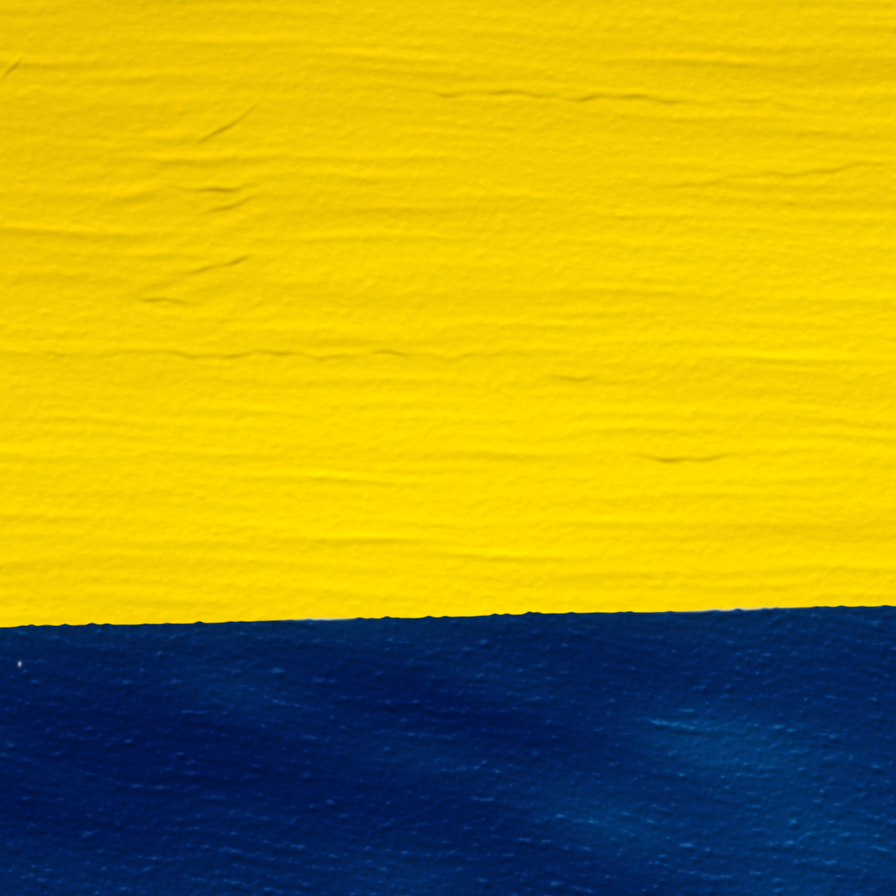
Reproduce this background procedurally as a WebGL 2 fragment shader.

```glsl
#version 300 es
precision highp float;

uniform vec2 u_resolution;
out vec4 fragColor;

const vec3 YELLOW_LIT = vec3(1.0, 0.86, 0.0);
const vec3 YELLOW_DIM = vec3(0.92, 0.755, 0.01);
const vec3 YELLOW_CREASE = vec3(0.62, 0.47, 0.01);
const vec3 BLUE_DEEP = vec3(0.005, 0.085, 0.30);
const vec3 BLUE_MID = vec3(0.01, 0.215, 0.44);
const vec3 BLUE_TEAL = vec3(0.02, 0.18, 0.34);
const vec3 BLUE_GLINT = vec3(0.10, 0.42, 0.62);
const vec3 CHALK = vec3(0.85, 0.84, 0.76);
const float EDGE_LEFT = 0.3005;
const float EDGE_RISE = 0.0245;
const float RELIEF_STEP = 0.0014;
const float YELLOW_RELIEF = 0.17;
const float BLUE_RELIEF = 0.75;

// Plaster creases: centre x, centre y, half length, slope
const int CREASES = 11;
const vec4 crease[CREASES] = vec4[CREASES](
  vec4(0.64, 0.892, 0.38, -0.035), vec4(0.24, 0.790, 0.06, 0.02),
  vec4(0.255, 0.770, 0.05, 0.25), vec4(0.24, 0.704, 0.055, 0.22),
  vec4(0.19, 0.663, 0.05, -0.03), vec4(0.014, 0.923, 0.016, 0.90),
  vec4(0.83, 0.801, 0.19, 0.10), vec4(0.765, 0.489, 0.08, 0.02),
  vec4(0.33, 0.604, 0.38, -0.004), vec4(0.64, 0.580, 0.05, -0.03),
  vec4(0.25, 0.858, 0.05, 0.55));

vec3 hash3(vec2 p) {
  vec3 q = fract(vec3(p.xyx) * vec3(0.1031, 0.1030, 0.0973));
  q += dot(q, q.yxz + 33.33);
  return fract((q.xxy + q.yzz) * q.zyx);
}

// Smooth cellular noise: a weighted bump at each cell's point
float cellular(vec2 p) {
  vec2 cell = floor(p);
  float sum = 0.0;
  for (int y = -1; y <= 1; y++) {
    for (int x = -1; x <= 1; x++) {
      vec2 id = cell + vec2(x, y);
      vec3 h = hash3(id + 57.0);
      vec2 d = id + h.xy - p;
      sum += h.z * exp(-5.0 * dot(d, d));
    }
  }
  return sum;
}

vec2 brushWarp(vec2 p) {
  p.y += 0.03 * p.x * p.y + 0.004 * sin(7.0 * p.x + 9.0 * p.y) + 0.0015 * sin(31.0 * p.x + 40.0 * p.y);
  return p;
}

float blob(vec2 p, vec2 centre, vec2 size) {
  vec2 d = (p - centre) / size;
  return exp(-dot(d, d));
}

// Long strokes, fine grain and a wrinkled patch
float yellowHeight(vec2 p) {
  vec2 q = brushWarp(p);
  float wrinkled = blob(p, vec2(0.2, 0.77), vec2(0.13, 0.14));
  float h = 0.7 * cellular(q * vec2(5.0, 75.0));
  h += 0.28 * cellular(q * vec2(75.0, 110.0));
  h += 0.12 * cellular(q * vec2(150.0, 190.0));
  return h + wrinkled * cellular(vec2(p.x * 13.0, (p.y - 0.3 * p.x) * 48.0));
}

float blueHeight(vec2 p) {
  vec2 q = vec2(p.x, p.y + 0.12 * p.x + 0.004 * sin(19.0 * p.x));
  return 0.35 * cellular(q * vec2(9.0, 85.0)) + 0.35 * cellular(q * vec2(70.0, 120.0))
       + 0.2 * cellular(q * vec2(150.0, 180.0));
}

vec3 yellowPaint(vec2 p) {
  vec2 o = vec2(-0.5, 1.0) * RELIEF_STEP;
  float relief = yellowHeight(p - o) - yellowHeight(p + o);
  float streak = cellular(brushWarp(p) * vec2(2.0, 32.0)) - 0.5;
  float dim = 0.30 + 0.5 * smoothstep(0.55, 1.0, p.y) + 0.35 * streak;
  dim += 0.3 * blob(p, vec2(0.0, 0.75), vec2(0.3, 0.35)) - 0.2 * blob(p, vec2(0.5, 0.45), vec2(0.5, 0.12));
  vec3 colour = mix(YELLOW_LIT, YELLOW_DIM, clamp(dim, 0.0, 1.0));
  colour *= 1.0 + YELLOW_RELIEF * clamp(relief, -1.2, 0.6);

  // Each crease has a shadow and a lit lip above it
  float wobble = 0.0025 * sin(47.0 * p.x) + 0.0012 * sin(131.0 * p.x + 2.0);
  float broken = 0.35 + 0.9 * cellular(p * vec2(32.0, 50.0));
  for (int i = 0; i < CREASES; i++) {
    vec4 c = crease[i];
    float along = (p.x - c.x) / c.z;
    float d = p.y - c.y - c.w * (p.x - c.x) - wobble;
    float taper = 1.0 - smoothstep(0.25, 1.0, abs(along));
    float depth = c.z > 0.15 ? 0.32 : 0.5;
    float shadow = exp(-pow(d / 0.0032, 2.0)) * taper * broken;
    float lip = exp(-pow((d - 0.007) / 0.004, 2.0)) * taper;
    colour = mix(colour, YELLOW_CREASE, clamp(depth * shadow, 0.0, 0.8));
    colour = mix(colour, YELLOW_LIT, 0.4 * lip);
  }
  return colour;
}

vec3 bluePaint(vec2 p, float below) {
  vec2 o = vec2(-0.6, 1.0) * RELIEF_STEP;
  float relief = blueHeight(p - o) - blueHeight(p + o);
  float cloud = cellular(vec2(p.x * 5.0, (p.y + 0.2 * p.x) * 13.0)) - 0.5;
  float light = 0.30 + 0.45 * cloud + 0.6 * blob(p, vec2(0.9, 0.1), vec2(0.25, 0.16));
  light += 0.3 * blob(p, vec2(0.15, 0.0), vec2(0.3, 0.06));
  light -= 0.35 * blob(p, vec2(0.08, 0.14), vec2(0.2, 0.07)) + 0.2 * blob(p, vec2(0.52, 0.2), vec2(0.12, 0.1));
  vec3 colour = mix(BLUE_DEEP, BLUE_MID, clamp(light, 0.0, 1.0));
  colour = mix(colour, BLUE_TEAL, 0.75 * exp(-below / 0.03));
  colour *= 1.0 + BLUE_RELIEF * clamp(relief, -0.8, 0.8);
  float glint = smoothstep(0.10, 0.42, relief) * (0.25 + 0.5 * clamp(light, 0.0, 1.0));
  return mix(colour, BLUE_GLINT, glint);
}

void main() {
  vec2 p = gl_FragCoord.xy / u_resolution;
  float soft = max(0.0012, 0.8 / u_resolution.y);

  // Slightly ragged, tilted border between the paints
  float ragged = 0.0022 * (cellular(vec2(p.x * 95.0, 3.0)) - 0.5) + 0.0007 * sin(23.0 * p.x);
  float above = p.y - EDGE_LEFT - EDGE_RISE * p.x - ragged;
  vec3 colour = mix(bluePaint(p, max(-above, 0.0)), yellowPaint(p), smoothstep(-soft, soft, above));

  // Chalky bare plaster along parts of the border, and one chip
  float bare = blob(vec2(p.x, 0.0), vec2(0.36, 0.0), vec2(0.035, 1.0))
             + blob(vec2(p.x, 0.0), vec2(0.82, 0.0), vec2(0.065, 1.0));
  colour = mix(colour, CHALK, 0.75 * bare * exp(-pow(above / 0.0018, 2.0)));
  colour = mix(colour, CHALK, 0.8 * blob(p, vec2(0.022, 0.259), vec2(0.002, 0.003)));
  fragColor = vec4(clamp(colour, 0.0, 1.0), 1.0);
}
```
